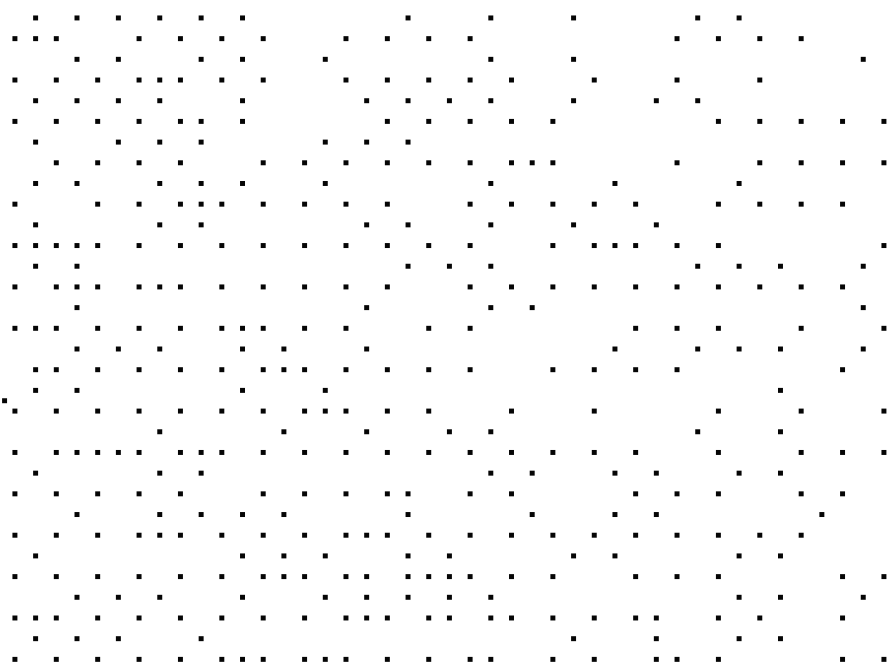
This pattern is drawn by a WebGL 2 fragment shader. Its source:

```glsl
#version 300 es
precision highp float;
// Sparse square dots on a staggered lattice, thinning from lower left to right like an ordered dither.

uniform vec2 u_resolution;
out vec4 fragColor;

// Lengths are fractions of the canvas height
const float PITCH = 0.03079;                // lattice step: 43 columns, 32 rows
const vec2 ORIGIN = vec2(0.0222, 0.0188);   // centre of the first dot
const float HALF_DOT = 0.0037;
const vec2 LATTICE_SPAN = vec2(42.0, 31.0);
const vec2 STRAY_CELL = vec2(-0.5, 12.5);   // lone dot between lattice sites

const float TONE = 0.77;                    // mean chance of a first-level dot
const vec2 TONE_SLOPE = vec2(-0.34, -0.12); // change across and up the canvas
const float TONE_NOISE = 0.20;
const float NOISE_SCALE = 0.17;
const float LEVEL_STEP = 0.34;              // chance lost per dither level

const vec3 PAPER = vec3(1.0);
const vec3 INK = vec3(0.02);

float hash(vec2 p) {
    uvec2 q = uvec2(ivec2(p) + 512) * uvec2(1597u, 3812u);
    uint n = (q.x ^ q.y) * 747796u + 28913u;
    n = ((n >> 15) ^ n) * 668265u;
    n = ((n >> 13) ^ n) * 374761u;
    return float((n ^ (n >> 16)) & 65535u) / 65536.0;
}

float cornerGradient(vec2 corner, vec2 offset) {
    float angle = 6.28319 * hash(corner + 200.0);
    return dot(vec2(cos(angle), sin(angle)), offset);
}

float gradientNoise(vec2 p) {
    vec2 i = floor(p), f = fract(p);
    vec2 w = f * f * f * (f * (f * 6.0 - 15.0) + 10.0);
    vec2 e = vec2(1.0, 0.0);
    float low = mix(cornerGradient(i, f), cornerGradient(i + e, f - e), w.x);
    float high = mix(cornerGradient(i + e.yx, f - e.yx), cornerGradient(i + 1.0, f - 1.0), w.x);
    return mix(low, high, w.y);
}

// Two-by-two dither order: 0 even/even, 1 odd/odd, 2 odd column, 3 odd row
float ditherLevel(vec2 cell) {
    vec2 odd = mod(cell, 2.0);
    return 2.0 * odd.x + 3.0 * odd.y - 4.0 * odd.x * odd.y;
}

float hasDot(vec2 cell) {
    float chance = TONE + dot(TONE_SLOPE, cell / LATTICE_SPAN - 0.5);
    chance += TONE_NOISE * gradientNoise(cell * NOISE_SCALE);
    chance -= LEVEL_STEP * ditherLevel(cell);
    return step(hash(cell), chance);
}

// Antialiased square centred on zero
float squareDot(vec2 offset, float pixel) {
    vec2 cover = clamp((HALF_DOT - abs(offset)) / pixel + 0.5, 0.0, 1.0);
    return cover.x * cover.y;
}

void main() {
    float pixel = 1.0 / u_resolution.y;
    vec2 p = gl_FragCoord.xy * pixel - ORIGIN;

    // Lattice dots
    vec2 cell = floor(p / PITCH + 0.5);
    float ink = hasDot(cell) * squareDot(p - cell * PITCH, pixel);

    // Lone dot off the lattice
    ink = max(ink, squareDot(p - STRAY_CELL * PITCH, pixel));

    fragColor = vec4(mix(PAPER, INK, ink), 1.0);
}
```
